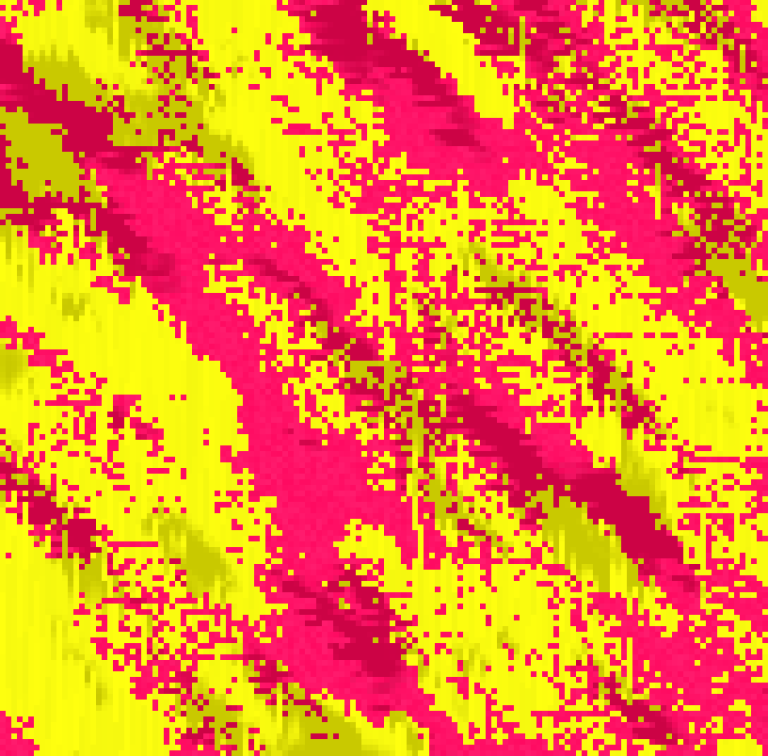
Write a WebGL 1 fragment shader that draws this pattern.

```glsl
precision highp float;
// Blocky diagonal drifts of yellow and pink on a coarse grid of square cells.
// Stretched noise sets the drifts; short column and row segments shift it into
// vertical and horizontal streaks, and patches of grain break up the borders.
uniform vec2 u_resolution;

const float COLUMNS = 136.0;

float hash(vec2 p) {
  return fract(sin(dot(p, vec2(127.1, 311.7))) * 43758.5453);
}

float noise(vec2 p) {
  vec2 i = floor(p), f = fract(p);
  f = f * f * (3.0 - 2.0 * f);
  return mix(mix(hash(i), hash(i + vec2(1.0, 0.0)), f.x),
             mix(hash(i + vec2(0.0, 1.0)), hash(i + vec2(1.0, 1.0)), f.x), f.y);
}

// Two octaves of noise, stretched from upper left to lower right
float drift(vec2 cell, vec2 offset) {
  vec2 p = cell / COLUMNS;
  vec2 q = vec2(dot(p, vec2(0.7, -0.71)) * 5.6, dot(p, vec2(0.71, 0.7)) * 19.0);
  return 0.66 * noise(q + offset) + 0.34 * noise(q * 2.1 + offset + 31.0);
}

// Random value shared by a run of cells along y, staggered per column
float segment(vec2 cell, float span) {
  return hash(vec2(cell.x, floor(cell.y / span + 5.0 * hash(vec2(cell.x, 7.0)))));
}

vec3 cellColor(vec2 cell) {
  float column = segment(cell, 11.0) - 0.5;
  float row = segment(cell.yx + 200.0, 11.0) - 0.5;
  float speck = hash(cell + 61.0);
  vec2 alongY = cell + vec2(0.0, column * 6.0);
  vec2 alongX = cell + vec2(row * 6.0, 0.0);

  // Choice of material, with grain and long thin lines in loose patches
  float patches = smoothstep(0.42, 0.58, drift(cell * 0.5, vec2(83.0, 19.0)));
  float grain = (speck - 0.5) * 0.95 + (segment(cell + 400.0, 5.0) - 0.5) * 0.45
              + (segment(cell.yx + 600.0, 5.0) - 0.5) * 0.45;
  float lines = step(0.93, segment(cell + 800.0, 13.0))
              - step(0.93, segment(cell.yx + 900.0, 13.0));
  float height = 0.5 * (drift(alongY, vec2(11.0, 47.0)) + drift(alongX, vec2(11.0, 47.0)));
  height += grain * mix(0.1, 0.66, patches) + lines * mix(0.08, 0.4, patches);
  float isYellow = step(0.492, height);

  // Shadows streak down through yellow and sideways through pink
  vec2 streaked = mix(alongX, alongY, isYellow);
  float shadow = drift(streaked, vec2(5.0, 130.0)) + 0.1 * mix(row, column, isYellow);
  shadow = smoothstep(0.53, 0.64, shadow - 0.05 * patches);

  vec3 yellow = mix(vec3(1.0, 1.0, 0.06) - vec3(0.04, 0.03, 0.0) * (column + 0.5),
                    vec3(0.79, 0.79, 0.0), shadow);
  vec3 pink = mix(vec3(1.0, 0.04 + 0.07 * speck, 0.38 + 0.05 * speck),
                  vec3(0.80, 0.01, 0.27), shadow);
  return mix(pink, yellow, isYellow);
}

void main() {
  float cellSize = u_resolution.x / COLUMNS;
  vec2 grid = gl_FragCoord.xy / cellSize - 0.5;
  vec2 cell = floor(grid);
  // Blend neighbours over one pixel so the cell edges stay smooth
  vec2 w = clamp((fract(grid) - 0.5) * cellSize + 0.5, 0.0, 1.0);
  vec3 lower = mix(cellColor(cell), cellColor(cell + vec2(1.0, 0.0)), w.x);
  vec3 upper = mix(cellColor(cell + vec2(0.0, 1.0)), cellColor(cell + vec2(1.0, 1.0)), w.x);
  gl_FragColor = vec4(mix(lower, upper, w.y), 1.0);
}
```
